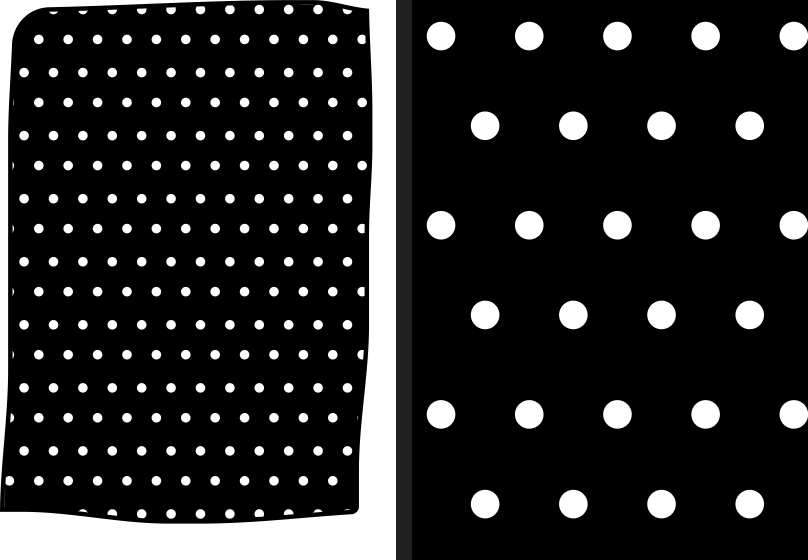
Left, the full canvas; right, a detail of the centre.
Give the GLSL for this pattern, as a WebGL 2 fragment shader.

```glsl
#version 300 es
precision highp float;

uniform vec2 u_resolution;
out vec4 fragColor;

const vec3 PAPER = vec3(1.0);
const vec3 INK = vec3(0.0);
const vec3 HAIRLINE = vec3(0.3);

// Lengths are fractions of the canvas height.
const vec2 PITCH = vec2(0.0525, 0.1126);
const vec2 FIRST_DOT = vec2(0.0430, 0.8704);
const vec2 STAGGER = vec2(0.02625, 0.0592);
const float DOT_RADIUS = 0.0085;
const float HEM = 0.008;

float coverage(float dist, float pixel) {
    return clamp(0.5 - dist / pixel, 0.0, 1.0);
}

// Nearest dot in a repeating rectangular lattice.
float dotLattice(vec2 p, vec2 origin, vec2 pitch, float radius) {
    vec2 cell = mod(p - origin + 0.5 * pitch, pitch) - 0.5 * pitch;
    return length(cell) - radius;
}

// Intersection of two half-planes with a rounded corner.
float roundCorner(float a, float b, float radius) {
    vec2 q = vec2(a, b) + radius;
    return min(max(q.x, q.y), 0.0) + length(max(q, 0.0)) - radius;
}

float segment(vec2 p, vec2 a, vec2 b) {
    vec2 ab = b - a;
    float t = clamp(dot(p - a, ab) / dot(ab, ab), 0.0, 1.0);
    return length(p - a - ab * t);
}

// Wavy edges of the sheet.
float leftEdge(float y) {
    return 0.0145 * smoothstep(0.08, 0.34, y) + 0.008 * smoothstep(0.75, 0.97, y);
}

float rightEdge(float y) {
    return 0.641 + 0.018 * smoothstep(0.16, 0.42, y)
        + 0.006 * smoothstep(0.58, 0.74, y) - 0.006 * smoothstep(0.80, 1.0, y);
}

float topEdge(float x) {
    return 0.986 + 0.0138 * smoothstep(0.0, 0.52, x) - 0.0158 * smoothstep(0.56, 0.67, x);
}

float bottomEdge(float x) {
    return 0.086 - 0.021 * smoothstep(0.04, 0.30, x) + 0.020 * smoothstep(0.36, 0.72, x);
}

float sheet(vec2 p) {
    float left = leftEdge(p.y) - p.x;
    float right = p.x - rightEdge(p.y);
    float top = p.y - topEdge(p.x);
    float bottom = bottomEdge(p.x) - p.y;
    float upperLeft = roundCorner(left, top, 0.065);
    float lowerRight = roundCorner(right, bottom, 0.013);
    return max(max(upperLeft, lowerRight), max(max(left, right), max(top, bottom)));
}

void main() {
    vec2 p = gl_FragCoord.xy / u_resolution.y;
    float pixel = 1.0 / u_resolution.y;
    float sheetDist = sheet(p);

    // Staggered rows, trimmed by the plain hem.
    float rowsA = dotLattice(p, FIRST_DOT, PITCH, DOT_RADIUS);
    float rowsB = dotLattice(p, FIRST_DOT + STAGGER, PITCH, DOT_RADIUS);
    float dots = max(min(rowsA, rowsB), sheetDist + HEM);

    // Faint slivers along the hem.
    float sliver = min(segment(p, vec2(0.008, 0.095), vec2(0.009, 0.128)),
                       segment(p, vec2(0.535, 0.9925), vec2(0.558, 0.9915)));

    vec3 color = mix(PAPER, INK, coverage(sheetDist, pixel));
    color = mix(color, HAIRLINE, coverage(sliver - 0.0004, pixel));
    color = mix(color, PAPER, coverage(dots, pixel));
    fragColor = vec4(color, 1.0);
}
```
